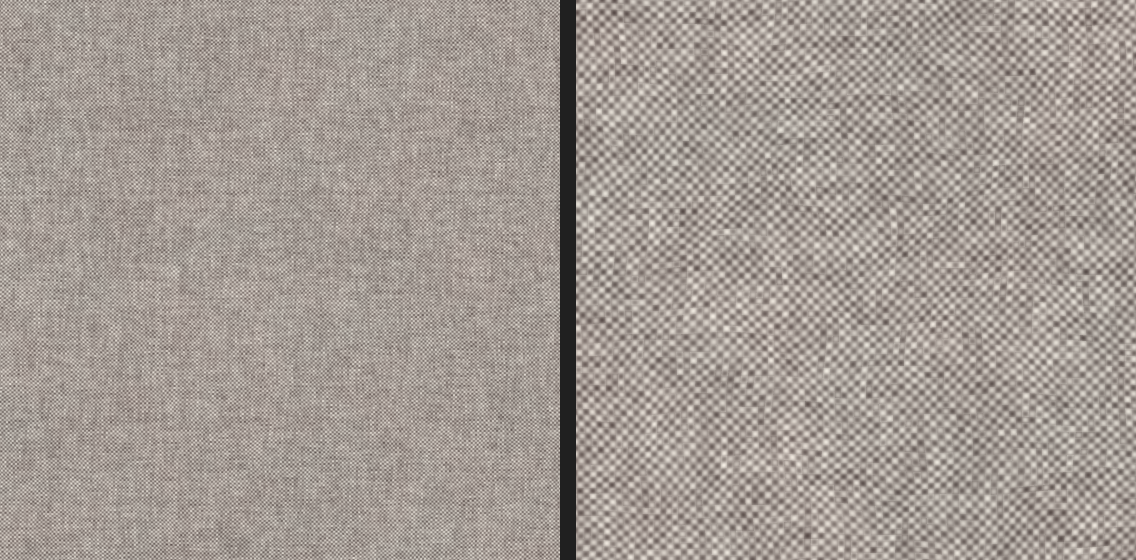
Left: the whole. Right: its middle third, enlarged.
Write a Shadertoy shader that draws this texture.

```glsl
// Plain-woven linen: pale vertical warp crossing darker horizontal weft.
// A sine checkerboard chooses the upper thread; each thread has its own
// slubs from layered sines, and broad soft clouds vary the cloth.

const float PI = 3.14159265;
const float TAU = 6.2831853;
const vec2 THREADS = vec2(264.0, 276.0);
const vec3 DARK_YARN = vec3(0.51, 0.47, 0.45);
const vec3 LIGHT_YARN = vec3(0.76, 0.73, 0.70);
const int SAMPLES = 3;

float hash(vec2 p) {
    vec3 q = fract(vec3(p.xyx) * vec3(0.1031, 0.1030, 0.0973));
    q += dot(q, q.yzx + 33.33);
    return fract((q.x + q.y) * q.z);
}

// Thickness of one thread along its length, centred on zero
float slub(float thread, float along, float seed) {
    float sum = 1.6 * (hash(vec2(thread, seed)) - 0.5);
    float frequency = 5.0;
    for (int i = 0; i < 3; i++) {
        float phase = hash(vec2(thread, seed + float(i) + 1.0));
        float stretch = 0.7 + 0.6 * hash(vec2(thread + 0.5, seed + float(i)));
        sum += 0.8 * sin(TAU * (along * frequency * stretch + phase));
        frequency *= 2.4;
    }
    return sum;
}

// Broad uneven shading from rotated, bent sine layers
float clouds(vec2 uv, float seed) {
    float sum = 0.0;
    float weight = 0.5;
    vec2 p = uv * 8.0 + seed;
    for (int i = 0; i < 4; i++) {
        sum += weight * sin(p.x + 1.3 * sin(p.y * 0.8 + seed))
                      * sin(p.y + 1.1 * sin(p.x * 0.7));
        p = mat2(0.8, 0.6, -0.6, 0.8) * p * 1.9 + 3.7;
        weight *= 0.8;
    }
    return sum;
}

// Small sideways drift of the threads, in thread widths
vec2 drift(vec2 uv) {
    vec2 slow = sin(uv.yx * vec2(31.0, 37.0) + 2.0 * sin(uv * 17.0));
    vec2 quick = sin(uv.yx * vec2(113.0, 97.0) + 3.0 * sin(uv * 41.0));
    return 0.35 * slow + 0.18 * quick;
}

vec3 cloth(vec2 uv) {
    vec2 p = uv * THREADS + drift(uv);
    vec2 cell = floor(p);

    // Upper thread: 1 for warp, 0 for weft
    float warpOver = 0.5 + 0.5 * sin(PI * p.x) * sin(PI * p.y);

    // Yarn tones with slubs
    float warpSlub = slub(cell.x, uv.y, 11.0);
    float weftSlub = slub(cell.y, uv.x, 47.0);
    float warpTone = 0.80 + 0.034 * warpSlub + 0.010 * weftSlub;
    float weftTone = 0.42 + 0.034 * weftSlub + 0.010 * warpSlub;
    float tone = mix(weftTone, warpTone, warpOver);

    // Stitch grain and cloth shading
    tone += 0.07 * (hash(cell + 71.0) - 0.5);
    tone += 0.014 * clouds(uv, 1.7);

    vec3 color = mix(DARK_YARN, LIGHT_YARN, (tone - 0.47) / 0.26);
    float blush = 0.006 * clouds(uv * 1.6, 5.3);
    return color + blush * vec3(1.0, -0.5, -0.4);
}

void mainImage(out vec4 fragColor, in vec2 fragCoord) {
    // Average a small grid of samples to smooth thread edges
    vec3 sum = vec3(0.0);
    for (int j = 0; j < SAMPLES; j++) {
        for (int i = 0; i < SAMPLES; i++) {
            vec2 offset = (vec2(i, j) + 0.5) / float(SAMPLES) - 0.5;
            sum += cloth((fragCoord + offset) / iResolution.xy);
        }
    }
    fragColor = vec4(clamp(sum / float(SAMPLES * SAMPLES), 0.0, 1.0), 1.0);
}
```
